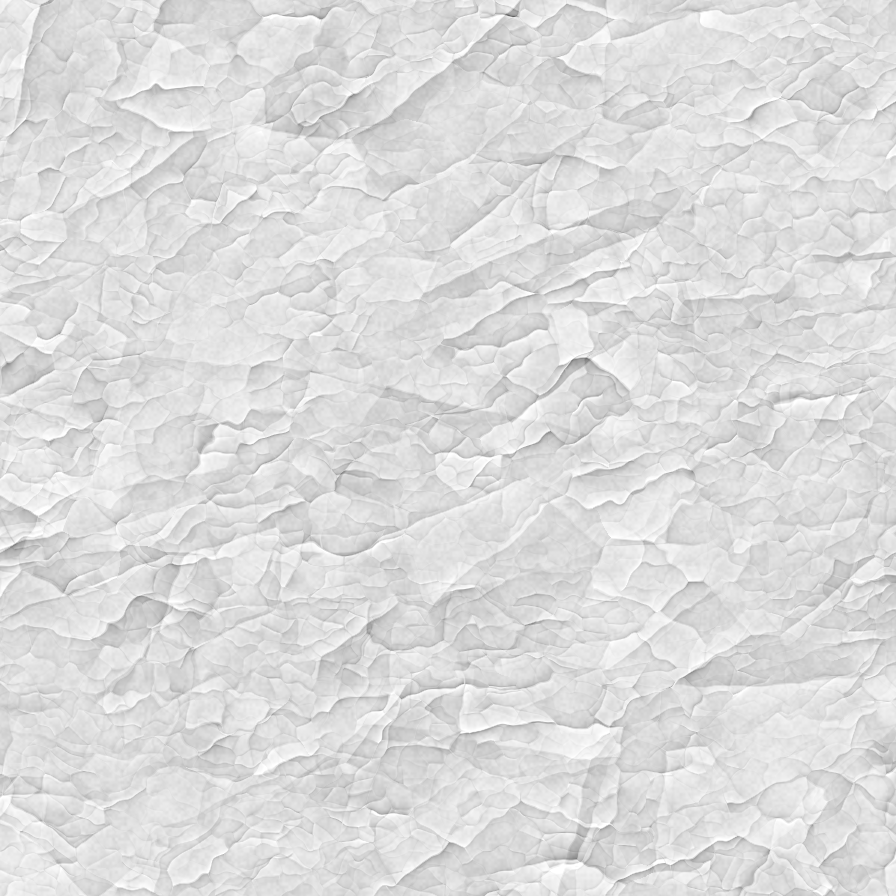
Give the GLSL for this texture, as a WebGL 1 fragment shader.

```glsl
precision highp float;
// Crumpled white paper: folded facets and creases at several sizes, lit from the upper left.
uniform vec2 u_resolution;

#define PAPER_TONE 0.872
#define LIGHT_DIR vec2(-0.38, 0.925)
#define FOLD_STRETCH vec2(0.84, 1.18)
#define FACET_TILT 0.40
#define BROAD_FALLOFF 7.0
#define SHARP_FALLOFF 22.0
#define EDGE_SOFTNESS 0.0012
#define HAIRLINE_WIDTH 0.0018
#define HAIRLINE_DEPTH 0.34
#define MOTTLE 0.034
#define GRAIN 0.050

vec2 hash2(vec2 p) {
  vec3 h = fract(p.xyx * vec3(0.1031, 0.1030, 0.0973));
  h += dot(h, h.yzx + 33.33);
  return fract((h.xx + h.yz) * h.zy);
}

vec2 noise2(vec2 p) {
  vec2 cell = floor(p), f = fract(p);
  f = f * f * (3.0 - 2.0 * f);
  vec2 low = mix(hash2(cell), hash2(cell + vec2(1.0, 0.0)), f.x);
  vec2 high = mix(hash2(cell + vec2(0.0, 1.0)), hash2(cell + 1.0), f.x);
  return mix(low, high, f.y);
}

vec2 facetCenter(vec2 cell, float seed) {
  return cell + 0.03 + 0.94 * hash2(cell + seed);
}

// Light change over one layer of cells whose shared edges are raised or sunken folds.
float foldShade(vec2 p, float scale, float angle, float seed) {
  float c = cos(angle), s = sin(angle);
  mat2 turn = mat2(c, -s, s, c);
  vec2 q = (turn * p) * FOLD_STRETCH * scale;
  vec2 light = normalize((turn * LIGHT_DIR) * FOLD_STRETCH);

  // Nearest facet
  vec2 base = floor(q), home = base, center = q;
  float nearest = 100.0;
  for (int j = -1; j <= 1; j++) {
    for (int i = -1; i <= 1; i++) {
      vec2 cell = base + vec2(float(i), float(j));
      vec2 point = facetCenter(cell, seed);
      float dist = dot(point - q, point - q);
      if (dist < nearest) {
        nearest = dist;
        home = cell;
        center = point;
      }
    }
  }

  // Slopes toward every neighbouring facet
  float slope = FACET_TILT * (hash2(home + seed + 71.0).x - 0.5);
  float edge = 10.0, hairline = 0.0;
  for (int j = -1; j <= 1; j++) {
    for (int i = -1; i <= 1; i++) {
      if (i == 0 && j == 0) continue;
      vec2 cell = home + vec2(float(i), float(j));
      vec2 point = facetCenter(cell, seed);
      vec2 normal = normalize(point - center);
      float d = max(dot(0.5 * (point + center) - q, normal), 0.0);
      vec2 fold = hash2(home + cell + seed + 137.0);
      float profile = 0.7 * exp(-d * BROAD_FALLOFF) + 1.2 * exp(-d * SHARP_FALLOFF);
      slope += (2.0 * fold.x - 1.0) * dot(normal, light) * profile;
      float line = d / (HAIRLINE_WIDTH * scale);
      hairline = max(hairline, fold.y * fold.y * exp(-line * line));
      edge = min(edge, d);
    }
  }
  slope *= smoothstep(0.0, EDGE_SOFTNESS * scale, edge);

  // Folds grow and fade along their length
  float strength = smoothstep(0.25, 0.75, noise2(p * (4.0 + 0.3 * scale) + seed).x);
  return (slope - HAIRLINE_DEPTH * hairline) * mix(0.4, 1.6, strength);
}

void main() {
  vec2 p = gl_FragCoord.xy / u_resolution.y;

  // Bend the folds so that they wander and fray
  vec2 bent = p + 0.030 * (noise2(p * 6.0) - 0.5);
  vec2 frayed = bent + 0.014 * (noise2(p * 23.0 + 9.0) - 0.5);
  frayed += 0.008 * (noise2(p * 75.0 + 31.0) - 0.5);
  vec2 straight = mix(bent, frayed, 0.5);

  float shade = 0.052 * foldShade(straight + 3.0, 4.0, 0.75, 11.0);
  shade += 0.072 * foldShade(straight + 5.0, 8.5, 0.45, 29.0);
  shade += 0.092 * foldShade(frayed + 7.0, 15.0, 0.10, 43.0);
  shade += 0.098 * foldShade(frayed + 2.0, 26.0, 0.60, 59.0);
  shade += 0.076 * foldShade(frayed + 4.0, 46.0, -0.30, 83.0);

  // Cloudy pulp and fine tooth
  shade += MOTTLE * (noise2(p * 38.0).x + noise2(p * 110.0).y - 1.0);
  shade += GRAIN * (noise2(p * 300.0 + 17.0).x - 0.5);

  // Highlights roll off toward white
  float lit = max(shade, 0.0);
  float tone = PAPER_TONE + min(shade, 0.0) + lit / (1.0 + 2.5 * lit);
  gl_FragColor = vec4(vec3(clamp(tone, 0.0, 1.0)), 1.0);
}
```
